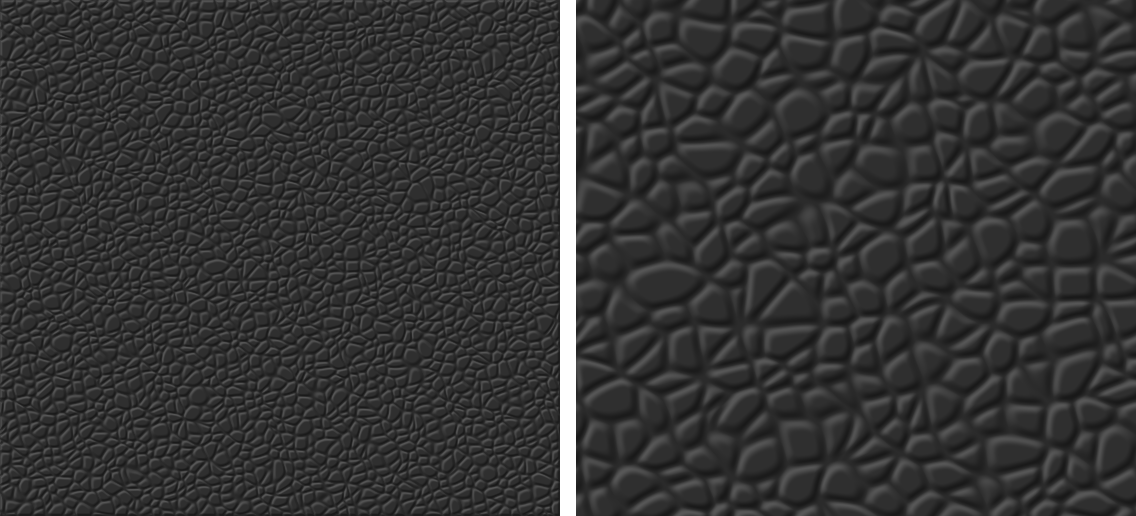
Left, the full canvas; right, a detail of the centre.
Write a Shadertoy shader that draws this texture.

```glsl
// Dark embossed leather: irregular rounded pebbles lit from the upper left.
#define CELLS 52.0        // pebble sites per canvas height
#define GRAIN_ANGLE 0.40  // direction of the pebble rows, radians
#define STRETCH 1.08      // elongation along the rows
#define WARP 0.75         // local bending of the rows
#define SIZE_SPREAD 0.42  // variation of pebble size
#define MISSING 0.13      // share of sites swallowed by their neighbours
#define BEVEL 0.25        // width of the rounded rim, in cells
#define ROUNDING 11.0     // higher gives sharper pebble corners
#define EMBOSS 0.13       // emboss reach, in cells
#define LEATHER 0.186     // tone of the flat tops
#define LIGHT_GAIN 0.175
#define SHADE_GAIN 0.085

vec3 hash3(vec2 p) {
    vec3 q = fract(p.xyx * vec3(0.1031, 0.1030, 0.0973));
    q += dot(q, q.yxz + 33.33);
    return fract((q.xxy + q.yzz) * q.zyx);
}

float cornerSlope(vec2 corner, vec2 offset) {
    float a = 6.2832 * hash3(corner).x;
    return dot(vec2(cos(a), sin(a)), offset);
}

float gradientNoise(vec2 p) {
    vec2 i = floor(p), f = fract(p);
    vec2 u = f * f * f * (f * (f * 6.0 - 15.0) + 10.0);
    vec2 e = vec2(1.0, 0.0);
    return mix(mix(cornerSlope(i, f), cornerSlope(i + e, f - e), u.x),
               mix(cornerSlope(i + e.yx, f - e.yx), cornerSlope(i + 1.0, f - 1.0), u.x), u.y);
}

// Pebble centre relative to the cell (xy) and its size weight (z)
vec3 pebble(vec2 cell) {
    vec3 r = hash3(cell);
    float weight = r.z < MISSING ? -4.0 : SIZE_SPREAD * r.z * r.z * r.z;
    return vec3(0.5 + 0.66 * (r.xy - 0.5), weight);
}

// Smoothed distance to the rim of a weighted Voronoi cell
float rimDistance(vec2 p) {
    vec2 cell = floor(p), f = fract(p);
    vec2 nearest = vec2(0.0), nearestId = vec2(0.0);
    float nearestPower = 1e3;
    for (int y = -2; y <= 2; y++)
    for (int x = -2; x <= 2; x++) {
        vec2 id = vec2(x, y);
        vec3 s = pebble(cell + id);
        vec2 toSite = id + s.xy - f;
        float power = dot(toSite, toSite) - s.z;
        if (power < nearestPower) {
            nearestPower = power;
            nearest = toSite;
            nearestId = id;
        }
    }
    float sum = 0.0;
    for (int y = -2; y <= 2; y++)
    for (int x = -2; x <= 2; x++) {
        vec2 id = vec2(x, y);
        if (id == nearestId) continue;
        vec3 s = pebble(cell + id);
        vec2 toSite = id + s.xy - f;
        float gap = dot(toSite, toSite) - s.z - nearestPower;
        float d = gap / (2.0 * max(length(toSite - nearest), 0.001));
        sum += exp(-ROUNDING * d);
    }
    return -log(sum + 1e-6) / ROUNDING;
}

// Relief height at a canvas position, dropping off at the canvas border
float reliefHeight(vec2 uv, vec2 size) {
    float c = cos(GRAIN_ANGLE), s = sin(GRAIN_ANGLE);
    vec2 p = vec2(c * uv.x + s * uv.y, c * uv.y - s * uv.x) * CELLS;
    p *= vec2(1.0 / STRETCH, STRETCH);
    p += WARP * vec2(gradientNoise(p * 0.37), gradientNoise(p * 0.37 + 51.7));
    vec2 border = min(uv, size - uv) * CELLS;
    float d = min(rimDistance(p), min(border.x, border.y));
    return smoothstep(-0.03, BEVEL, d);
}

void mainImage(out vec4 fragColor, in vec2 fragCoord) {
    vec2 uv = fragCoord / iResolution.y;
    vec2 size = iResolution.xy / iResolution.y;

    // Directional emboss between two samples along the light
    vec2 reach = normalize(vec2(-0.58, 0.81)) * EMBOSS / CELLS;
    float behind = reliefHeight(uv - reach, size);
    float ahead = reliefHeight(uv + reach, size);
    float slope = behind - ahead;

    float tone = LEATHER + LIGHT_GAIN * max(slope, 0.0) + SHADE_GAIN * min(slope, 0.0);
    float groove = 1.0 - 0.5 * (behind + ahead);
    fragColor = vec4(vec3(tone * (1.0 - 0.1 * groove)), 1.0);
}
```
